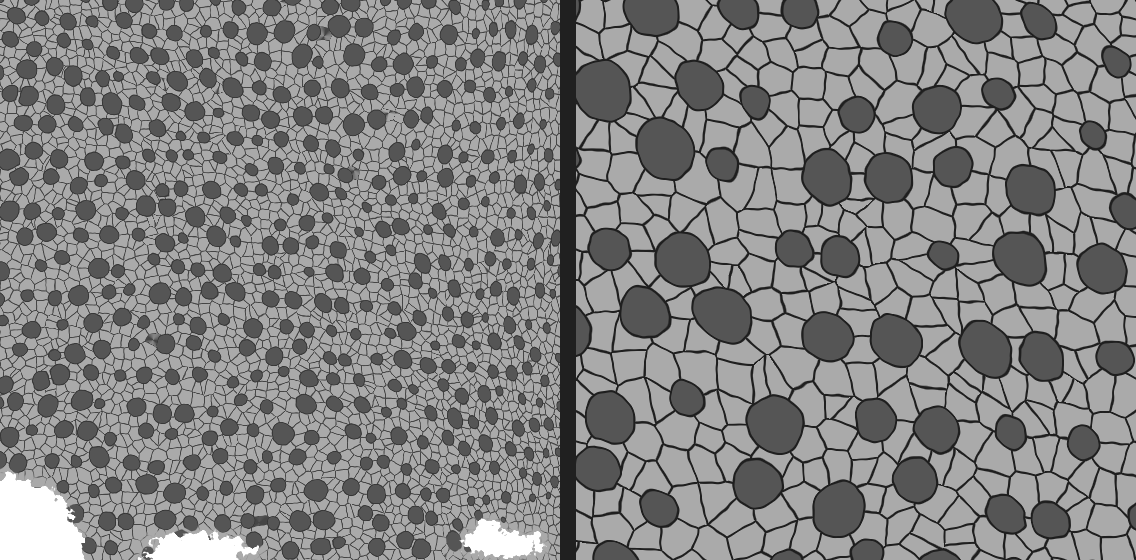
Left: the whole. Right: its middle third, enlarged.
A WebGL 2 fragment shader for this pattern:

```glsl
#version 300 es
precision highp float;
// A sheet of tissue: round dark cells among small pale polygonal cells, with torn white gaps.
// Dark cells are discs on a jittered grid; pale cells are a Voronoi diagram whose seeds are
// pushed out of the discs. The plane is squeezed to lengthen cells on the right.

uniform vec2 u_resolution;
out vec4 fragColor;

vec2 hash(vec2 p) {
  vec3 h = fract(p.xyx * vec3(0.1031, 0.1030, 0.0973));
  h += dot(h, h.yzx + 33.33);
  return fract((h.xx + h.yz) * h.zy);
}

float gradientNoise(vec2 p) {
  vec2 i = floor(p), f = p - i;
  vec2 u = f * f * f * (f * (f * 6.0 - 15.0) + 10.0);
  vec2 o = vec2(1, 0);
  float a = dot(hash(i) * 2.0 - 1.0, f);
  float b = dot(hash(i + o.xy) * 2.0 - 1.0, f - o.xy);
  float c = dot(hash(i + o.yx) * 2.0 - 1.0, f - o.yx);
  float d = dot(hash(i + o.xx) * 2.0 - 1.0, f - o.xx);
  return mix(mix(a, b, u.x), mix(c, d, u.x), u.y);
}

vec2 noisePair(vec2 p) {
  return vec2(gradientNoise(p), gradientNoise(p + 37.5));
}

// Centre (xy) and radius (z) of the dark cell in one grid square, rows staggered;
// cells shrink to the right and vanish (negative radius) in the lower right corner
vec3 darkCell(vec2 id) {
  vec2 centre = id + 0.5 + 0.46 * (hash(id) - 0.5);
  centre.x += 0.5 * mod(id.y, 2.0) - 0.25;
  float radius = 0.185 + 0.2 * hash(id + 71.0).x;
  radius *= 1.0 - 0.15 * smoothstep(13.0, 20.0, centre.x);
  radius *= smoothstep(0.5, 4.5, length(centre - vec2(21, 0)));
  return vec3(centre, radius < 0.1 ? -1.0 : radius);
}

// Distances to the two nearest dark discs (xy) and direction away from the first (zw)
vec4 darkDistance(vec2 p) {
  vec4 result = vec4(9, 9, 0, 0);
  for (int y = -1; y <= 1; y++)
    for (int x = -1; x <= 1; x++) {
      vec3 dark = darkCell(floor(p) + vec2(x, y));
      vec2 v = p - dark.xy;
      float d = length(v) - dark.z;
      if (d < result.x) result = vec4(d, result.x, v / max(length(v), 1e-4));
      else result.y = min(result.y, d);
    }
  return result;
}

// Seed of a pale cell: moved clear of the nearest disc, or dropped when deep inside it
vec2 paleSeed(vec2 id, float density) {
  vec2 seed = (id + 0.5 + 0.72 * (hash(id + 211.0) - 0.5)) / density;
  vec4 dark = darkDistance(seed);
  return dark.x < -0.24 ? seed + 9.0 : seed + dark.zw * max(0.16 - dark.x, 0.0);
}

// Distance to the border between the two nearest pale seeds
float paleBorder(vec2 p) {
  const float density = 2.5;
  vec3 first = vec3(9, 0, 0), second = first;
  for (int y = -2; y <= 2; y++)
    for (int x = -2; x <= 2; x++) {
      vec2 v = p - paleSeed(floor(p * density) + vec2(x, y), density);
      vec3 cell = vec3(length(v), v / max(length(v), 1e-4));
      if (cell.x < first.x) {
        second = first;
        first = cell;
      } else if (cell.x < second.x) second = cell;
    }
  return (second.x - first.x) / max(length(first.yz - second.yz), 0.2);
}

float ellipse(vec2 p, vec2 radii) {
  return (length(p / radii) - 1.0) * min(radii.x, radii.y);
}

// Signed distance to the torn gaps along the lower edge
float tear(vec2 p) {
  float d = length(p) - 0.152;
  d = min(d, ellipse(p - vec2(0.355, 0.012), vec2(0.09, 0.037)));
  d = min(d, ellipse(p - vec2(0.895, 0.028), vec2(0.068, 0.024)));
  d = min(d, length(p - vec2(0.867, 0.046)) - 0.024);
  d += 0.018 * gradientNoise(p * 38.0) + 0.011 * gradientNoise(p * 95.0);
  return d + 0.006 * gradientNoise(p * 190.0);
}

void main() {
  vec2 p = gl_FragCoord.xy / u_resolution;

  // Squeeze: sideways at the right edge, diagonally across the middle
  vec2 q = p;
  q.x += 0.8 * pow(max(p.x - 0.7, 0.0), 2.0);
  q += 0.07 * (1.0 - 0.55 * p.y) * smoothstep(0.8, 1.5, p.x + p.y);
  q += 0.014 * noisePair(p * 7.0);
  q *= 20.0;
  float pixel = 0.5 * (length(dFdx(q)) + length(dFdy(q)));
  q += 0.06 * noisePair(q * 2.3) + 0.025 * noisePair(q * 7.0);

  // Distances in pixels; dark cells are trimmed where they would touch
  vec4 discs = darkDistance(q);
  float dark = max(discs.x, 0.05 - 0.5 * (discs.y - discs.x)) / pixel;
  float border = dark < 0.0 ? -dark : min(dark, paleBorder(q) / pixel);

  // Thin walls, fading out beside the torn gaps
  float halfWidth = 0.00065 * u_resolution.y;
  float wall = clamp(halfWidth + 0.5 - border, 0.0, min(1.0, 2.0 * halfWidth));
  float gap = tear(p);
  wall *= smoothstep(0.0, 0.018, gap);

  vec3 colour = mix(vec3(0.667), vec3(0.335), clamp(0.5 - dark, 0.0, 1.0));
  colour = mix(colour, vec3(0.12), wall);
  colour = mix(vec3(1), colour, clamp(0.5 + gap * u_resolution.y, 0.0, 1.0));
  fragColor = vec4(colour, 1);
}
```
